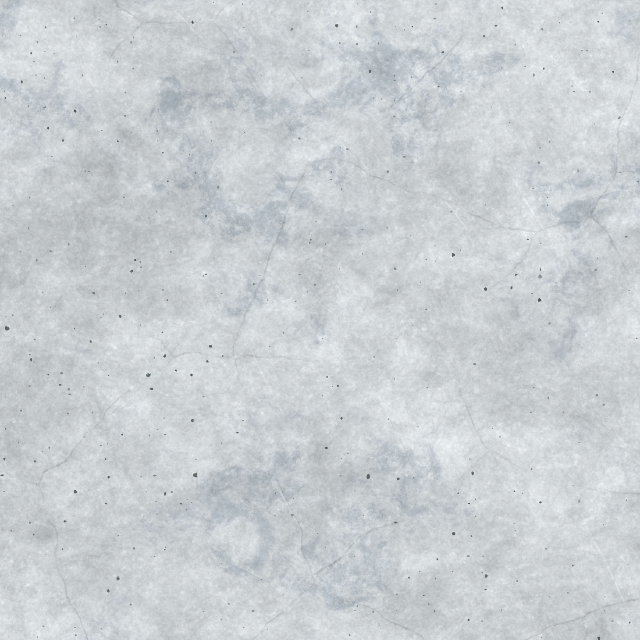
A Shadertoy shader for this texture:

```glsl
// Weathered pale concrete: cloudy mottling, blue-grey stains, hairline cracks, pits and scratches.

float hash(vec2 p) {
    vec3 q = fract(p.xyx * 0.1031);
    q += dot(q, q.yzx + 33.33);
    return fract((q.x + q.y) * q.z);
}

vec2 hash2(vec2 p) {
    return vec2(hash(p), hash(p + 71.7));
}

float noise(vec2 p) {
    vec2 cell = floor(p), f = fract(p);
    f = f * f * (3.0 - 2.0 * f);
    return mix(mix(hash(cell), hash(cell + vec2(1, 0)), f.x),
               mix(hash(cell + vec2(0, 1)), hash(cell + 1.0), f.x), f.y);
}

// Fractal noise in 0..1; a higher gain gives a rougher surface.
float fbm(vec2 p, float gain) {
    float sum = 0.0, total = 0.0, amp = 1.0;
    for (int i = 0; i < 6; i++) {
        sum += amp * noise(p);
        total += amp;
        amp *= gain;
        p = mat2(1.6, 1.2, -1.2, 1.6) * p + 17.3;
    }
    return sum / total;
}

// Distance to the nearest border between Voronoi cells.
float crackDistance(vec2 p) {
    vec2 cell = floor(p), f = fract(p), nearest = vec2(0);
    float best = 9.0, border = 9.0;
    for (int y = -1; y <= 1; y++)
    for (int x = -1; x <= 1; x++) {
        vec2 g = vec2(x, y), r = g + hash2(cell + g) - f;
        if (dot(r, r) < best) { best = dot(r, r); nearest = r; }
    }
    for (int y = -2; y <= 2; y++)
    for (int x = -2; x <= 2; x++) {
        vec2 g = vec2(x, y), r = g + hash2(cell + g) - f, d = r - nearest;
        if (dot(d, d) > 1e-4) border = min(border, dot(0.5 * (r + nearest), normalize(d)));
    }
    return border;
}

// Scattered irregular dots, one at most per grid cell.
float dots(vec2 p, float grid, float chance, float radius, float soft) {
    vec2 cell = floor(p * grid), f = fract(p * grid);
    vec2 offset = f - mix(vec2(0.25), vec2(0.75), hash2(cell + 5.0));
    offset *= 0.7 + 0.7 * hash2(cell + 23.0);
    float size = radius * mix(0.4, 1.0, pow(hash(cell + 41.0), 2.0));
    float d = length(offset) / grid + size * 0.9 * (noise(p * 420.0) - 0.5);
    return step(hash(cell + 9.0), chance) * (1.0 - smoothstep(size - soft, size + soft, d));
}

float segment(vec2 p, vec2 a, vec2 b) {
    vec2 ab = b - a;
    return length(p - a - ab * clamp(dot(p - a, ab) / dot(ab, ab), 0.0, 1.0));
}

void mainImage(out vec4 fragColor, in vec2 fragCoord) {
    vec2 p = fragCoord / iResolution.y;
    float pixel = 1.0 / iResolution.y;
    vec2 warp = vec2(fbm(p * 9.0 + 3.0, 0.5), fbm(p * 9.0 + 40.0, 0.5)) - 0.5;

    // Cloudy mottling, mid-size blotches, trowel marks and fine grain
    float clouds = fbm(p * vec2(3.6, 4.6) + warp * 0.6 + 8.0, 0.6) - 0.5;
    float blotches = fbm(p * vec2(14.0, 17.0) + warp + 60.0, 0.8) - 0.5;
    float mottle = fbm(p * vec2(36.0, 42.0) + warp * 2.0 + 160.0, 0.85) - 0.5;
    float trowel = fbm(p * vec2(10.0, 55.0) + warp * 3.0, 0.6) - 0.5;
    float grain = noise(p * 460.0) + noise(p * 230.0 + 30.0) - 1.0;
    float tone = 0.813 + 0.16 * clouds + 0.23 * blotches + 0.13 * mottle + 0.04 * trowel + 0.04 * grain;
    vec3 color = tone + vec3(-0.016, 0.003, 0.014);

    // Blue-grey damp stains with ragged edges
    float rough = fbm(p * 26.0 + 90.0, 0.8);
    float stain = smoothstep(0.57, 0.72, fbm(p * vec2(5.5, 7.0) + warp * 1.5 + 27.0, 0.65));
    stain *= smoothstep(0.36, 0.6, rough);
    float ring = abs(length(p - vec2(0.37, 0.157) + warp * 0.04) - 0.043);
    float ringStain = (1.0 - smoothstep(0.003, 0.018, ring)) * smoothstep(0.36, 0.56, rough);
    color *= mix(vec3(1), vec3(0.86, 0.88, 0.905), clamp(stain + 0.85 * ringStain, 0.0, 1.0));

    // Chalky bloom and pale specks
    float bloom = smoothstep(0.54, 0.68, fbm(p * 24.0 + 130.0, 0.75));
    float specks = dots(p, 75.0, 0.4, 0.0034, 0.001) + dots(p + 3.7, 38.0, 0.2, 0.0055, 0.0015);
    color += 0.025 * bloom + 0.035 * specks;

    // Hairline cracks that fade in and out
    float crack = crackDistance(p * 2.9 + warp * 0.16 + 4.0) / 2.9;
    float crackFade = smoothstep(0.3, 0.6, noise(p * 6.0 + 15.0)) * (0.3 + 0.7 * noise(p * 90.0));
    float hairline = 1.0 - smoothstep(0.0003, 0.0008 + pixel, crack);
    float seep = exp(-crack * 260.0);
    color -= crackFade * (0.08 * hairline + 0.02 * seep);

    // Thin scratches, mostly pale and falling to the right
    for (int i = 0; i < 11; i++) {
        vec2 id = vec2(i, 7), start = hash2(id + 12.0);
        float angle = mix(-1.15, -0.2, hash(id + 31.0));
        vec2 end = start + mix(0.04, 0.16, hash(id + 50.0)) * vec2(cos(angle), sin(angle));
        float d = segment(p + warp * 0.012, start, end);
        float mark = (1.0 - smoothstep(0.0002, 0.0007 + pixel, d)) * noise(p * 70.0 + id);
        color += mark * (hash(id + 66.0) < 0.7 ? 0.08 : -0.08);
    }

    // Small dark pits, gathered in loose clusters
    float cluster = smoothstep(0.25, 0.75, noise(p * 5.0 + 77.0));
    float pits = dots(p + 1.3, 44.0, 0.1, 0.0026, 0.5 * pixel) * step(0.25, cluster);
    pits += 0.6 * dots(p + 6.1, 80.0, 0.05, 0.0018, 0.5 * pixel);
    vec3 pitColor = mix(vec3(0.22, 0.25, 0.27), vec3(0.33, 0.40, 0.36), noise(p * 30.0));
    color = mix(color, pitColor, clamp(pits, 0.0, 1.0) * 0.85);

    fragColor = vec4(clamp(color, 0.0, 1.0), 1.0);
}
```
